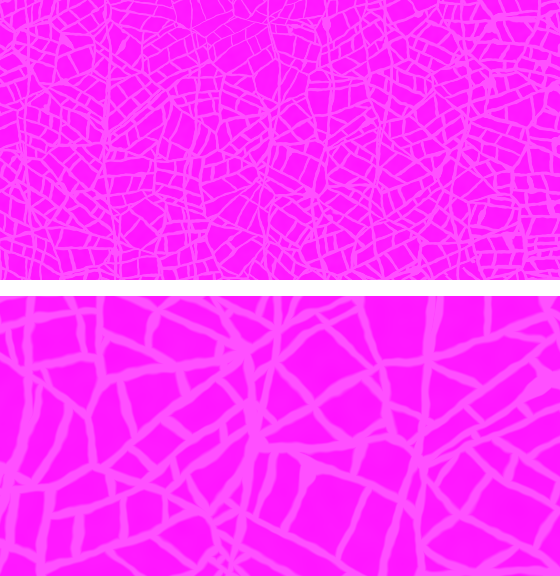
Top, the full canvas; bottom, a detail of the centre.
Write a Shadertoy shader that draws this texture.

```glsl
// Crackled glaze: pale cracks over a saturated magenta ground.
// Voronoi plates are each split by a tilted, jittered brick pattern,
// then crossed by long wavering vertical cracks of varying width.

#define GROUND vec3(1.0, 0.095, 1.0)
#define CRACK vec3(1.0, 0.31, 1.0)
#define PLATE_SIZE vec2(0.19, 0.15)
#define ROW_HEIGHT 0.052
#define BRICK_WIDTH 0.070
#define LONG_SPACING 0.27
#define HALF_WIDTH 0.0049
#define SOFTNESS 0.0021
#define WARP 0.022
#define TILT 0.75

vec2 hash22(vec2 p) {
    vec3 q = fract(p.xyx * vec3(0.1031, 0.1030, 0.0973));
    q += dot(q, q.yzx + 33.33);
    return fract((q.xx + q.yz) * q.zy);
}

float gradientNoise(vec2 p) {
    vec2 i = floor(p), f = fract(p);
    vec2 u = f * f * f * (f * (f * 6.0 - 15.0) + 10.0);
    vec2 e = vec2(0.0, 1.0);
    float a = dot(hash22(i) * 2.0 - 1.0, f);
    float b = dot(hash22(i + e.yx) * 2.0 - 1.0, f - e.yx);
    float c = dot(hash22(i + e.xy) * 2.0 - 1.0, f - e.xy);
    float d = dot(hash22(i + e.yy) * 2.0 - 1.0, f - e.yy);
    return mix(mix(a, b, u.x), mix(c, d, u.x), u.y);
}

vec2 noise2(vec2 p) {
    return vec2(gradientNoise(p), gradientNoise(p + vec2(37.2, 81.7)));
}

// Distance to jittered marks along a line (x) and index of the interval (y);
// a share of the marks is left out.
vec2 jitteredMarks(float x, float seed, float missing) {
    float base = floor(x), nearest = 1.0, index = base - 2.0;
    for (int k = -1; k <= 1; k++) {
        float mark = base + float(k);
        vec2 h = hash22(vec2(mark + 101.0, seed));
        float offset = x - mark - 0.6 * h.x;
        if (h.y < missing) continue;
        nearest = min(nearest, abs(offset));
        if (offset > 0.0) index = mark;
    }
    return vec2(nearest, index);
}

vec2 plateSite(vec2 cell) {
    return (cell + 0.1 + 0.8 * hash22(cell + 50.0)) * PLATE_SIZE;
}

// Distance to the nearest plate border; also returns the plate's cell.
float plateBorder(vec2 p, out vec2 plate) {
    vec2 home = floor(p / PLATE_SIZE);
    float best = 10.0;
    for (int y = -2; y <= 2; y++)
    for (int x = -2; x <= 2; x++) {
        vec2 cell = home + vec2(x, y);
        float d = length(p - plateSite(cell));
        if (d < best) { best = d; plate = cell; }
    }
    vec2 site = plateSite(plate);
    float border = 10.0;
    for (int y = -2; y <= 2; y++)
    for (int x = -2; x <= 2; x++) {
        if (x == 0 && y == 0) continue;
        vec2 other = plateSite(plate + vec2(x, y));
        border = min(border, dot(0.5 * (site + other) - p, normalize(other - site)));
    }
    return border;
}

// Distance to the brick cracks inside one plate.
float brickCracks(vec2 p, vec2 plate) {
    vec2 h = hash22(plate + 7.0);
    float angle = (h.x * 2.0 - 1.0) * TILT;
    float c = cos(angle), s = sin(angle);
    vec2 q = mat2(c, -s, s, c) * (p - plateSite(plate));
    float seed = floor(h.y * 500.0);
    vec2 row = jitteredMarks(q.y / ROW_HEIGHT + h.x, seed, 0.04);
    vec2 r = hash22(vec2(row.y + 60.0, seed));
    float shear = (r.x - 0.5) * 1.1;
    float along = (q.x + shear * q.y) / BRICK_WIDTH + r.y * 5.0;
    float brick = jitteredMarks(along, seed + row.y * 13.0 + 90.0, 0.08).x;
    return min(row.x * ROW_HEIGHT, brick * BRICK_WIDTH / sqrt(1.0 + shear * shear));
}

void mainImage(out vec4 fragColor, in vec2 fragCoord) {
    vec2 uv = fragCoord / iResolution.xy;
    vec2 p = fragCoord / iResolution.y;

    // Bend and roughen the cracks
    vec2 bent = p + WARP * noise2(p * 7.0) + 0.006 * noise2(p * 24.0)
              + 0.0022 * noise2(p * 75.0);

    vec2 plate;
    float crack = plateBorder(bent, plate);
    crack = min(crack, brickCracks(bent, plate));

    // Long vertical cracks
    float sway = bent.x + 0.10 * gradientNoise(p * vec2(1.0, 2.1) + 4.0);
    float longCrack = jitteredMarks(sway / LONG_SPACING, 3.0, 0.1).x * LONG_SPACING;
    crack = min(crack, longCrack - 0.0006);

    // Width: hairlines near the top centre, swollen and chipped at the right
    float hairline = 1.0 - smoothstep(0.08, 0.36, length((uv - vec2(0.42, 1.0)) * vec2(1.1, 0.9)));
    float swollen = smoothstep(0.78, 1.0, uv.x);
    float width = HALF_WIDTH * (1.0 + 0.45 * gradientNoise(p * 5.0) + 0.55 * gradientNoise(p * 30.0));
    width *= 1.0 - 0.55 * hairline + 0.2 * swollen;
    width += 0.012 * smoothstep(0.28, 0.6, gradientNoise(p * 15.0 + 9.0) + 0.15 * swollen);

    float soft = max(SOFTNESS, 0.6 / iResolution.y);
    float cover = 1.0 - smoothstep(width - soft, width + soft, crack);

    // Faint clouding of the ground
    float cloud = 0.022 * gradientNoise(p * 9.0) + 0.025 * gradientNoise(p * 38.0);
    vec3 ground = GROUND + vec3(0.0, cloud, 0.0);
    fragColor = vec4(mix(ground, CRACK, cover), 1.0);
}
```
